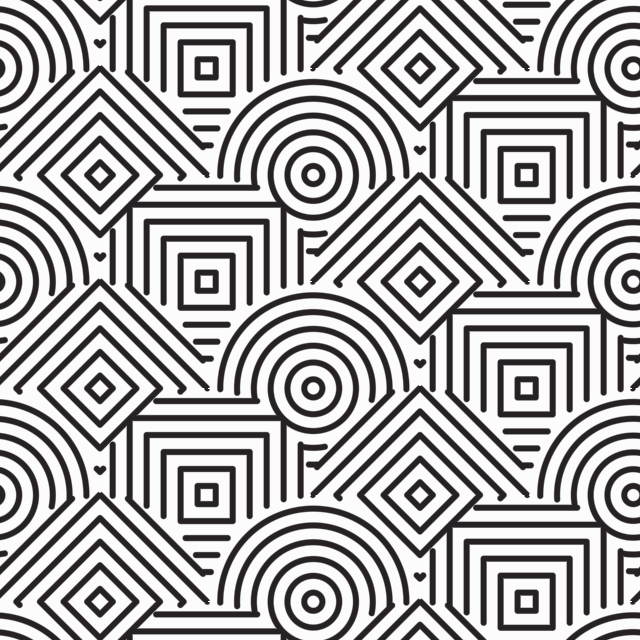
Reproduce this pattern procedurally as a WebGL 2 fragment shader.

```glsl
#version 300 es
precision highp float;
// Overlapping scallops of concentric diamonds, squares and circles in round-capped lines.

uniform vec2 u_resolution;
out vec4 outColor;

const vec3 PAPER = vec3(0.99);
const vec3 INK = vec3(0.15, 0.13, 0.14);

// Lengths below are in cells; a scallop has a radius of one cell.
const float CELLS = 6.0;                      // cells across the canvas
const vec2 ORIGIN = vec2(0.9375, 0.359);      // centre of the first diamond
const float HALF_LINE = 0.0282;
const float SOFTNESS = 0.9;                   // edge blur in pixels
const float FIRST_RING = 0.085;
const float LAST_RING = 5.0;
const vec3 PITCH = vec3(0.1565, 0.1592, 0.1575); // diamond, square, circle
const float LOWEST_INK = 0.82;                // drops specks at the scallop tip
const float FAR = 10.0;
const mat2 TURN_45 = mat2(0.70711, 0.70711, -0.70711, 0.70711);

// Half size of the ring nearest to a given radius
float nearestRing(float radius, float pitch) {
    float k = round((radius - FIRST_RING) / pitch);
    return FIRST_RING + pitch * clamp(k, 0.0, LAST_RING);
}

// Signed distance to a square outline (x) and its outward normal (yz)
vec3 squareRing(vec2 p, float pitch) {
    float size = nearestRing(max(abs(p.x), abs(p.y)), pitch);
    vec2 q = abs(p) - size;
    vec2 outside = max(q, 0.0);
    vec2 side = vec2(p.x < 0.0 ? -1.0 : 1.0, p.y < 0.0 ? -1.0 : 1.0);
    float corner = length(outside);
    vec2 normal = q.x > q.y ? vec2(1.0, 0.0) : vec2(0.0, 1.0);
    if (corner > 1e-5) normal = outside / corner;
    return vec3(corner + min(max(q.x, q.y), 0.0), normal * side);
}

vec3 circleRing(vec2 p, float pitch) {
    float radius = length(p);
    return vec3(radius - nearestRing(radius, pitch), p / max(radius, 1e-5));
}

vec3 motifRing(vec2 p, int kind) {
    if (kind == 2) return circleRing(p, PITCH.z);
    if (kind == 1) return squareRing(p, PITCH.y);
    vec3 ring = squareRing(TURN_45 * p, PITCH.x);
    ring.yz = ring.yz * TURN_45; // turn the normal back
    return ring;
}

// Travel along a line to get back within a disc (side 1) or out of it (side -1)
float overrun(vec2 foot, vec2 tangent, vec2 centre, float side) {
    vec2 v = foot - centre;
    float radius = length(v);
    float excess = max(side * (radius - 1.0), 0.0);
    return excess / max(abs(dot(tangent, v / max(radius, 1e-5))), 0.05);
}

// Distance to the lines of one scallop, cut by the two scallops below it
float scallopDistance(vec2 p, int kind) {
    vec3 ring = motifRing(p, kind);
    vec2 foot = p - ring.x * ring.yz;
    if (foot.y < -LOWEST_INK) return FAR;
    vec2 tangent = vec2(-ring.z, ring.y);
    float past = overrun(foot, tangent, vec2(0.0), 1.0);
    past = max(past, overrun(foot, tangent, vec2(-1.0, -1.0), -1.0));
    past = max(past, overrun(foot, tangent, vec2(1.0, -1.0), -1.0));
    return length(vec2(ring.x, past)); // round cap
}

void main() {
    vec2 p = gl_FragCoord.xy / u_resolution.y * CELLS - ORIGIN;
    vec2 base = round(p);
    float d = FAR;

    // Scallops sit on alternate cells; the motif changes by column
    for (int y = -1; y <= 1; y++) {
        for (int x = -1; x <= 1; x++) {
            vec2 cell = base + vec2(float(x), float(y));
            if (mod(cell.x + cell.y, 2.0) > 0.5) continue;
            int kind = int(mod(cell.x + 0.5, 3.0));
            d = min(d, scallopDistance(p - cell, kind));
        }
    }

    float blur = SOFTNESS * CELLS / u_resolution.y;
    float line = 1.0 - smoothstep(HALF_LINE - blur, HALF_LINE + blur, d);
    outColor = vec4(mix(PAPER, INK, line), 1.0);
}
```
